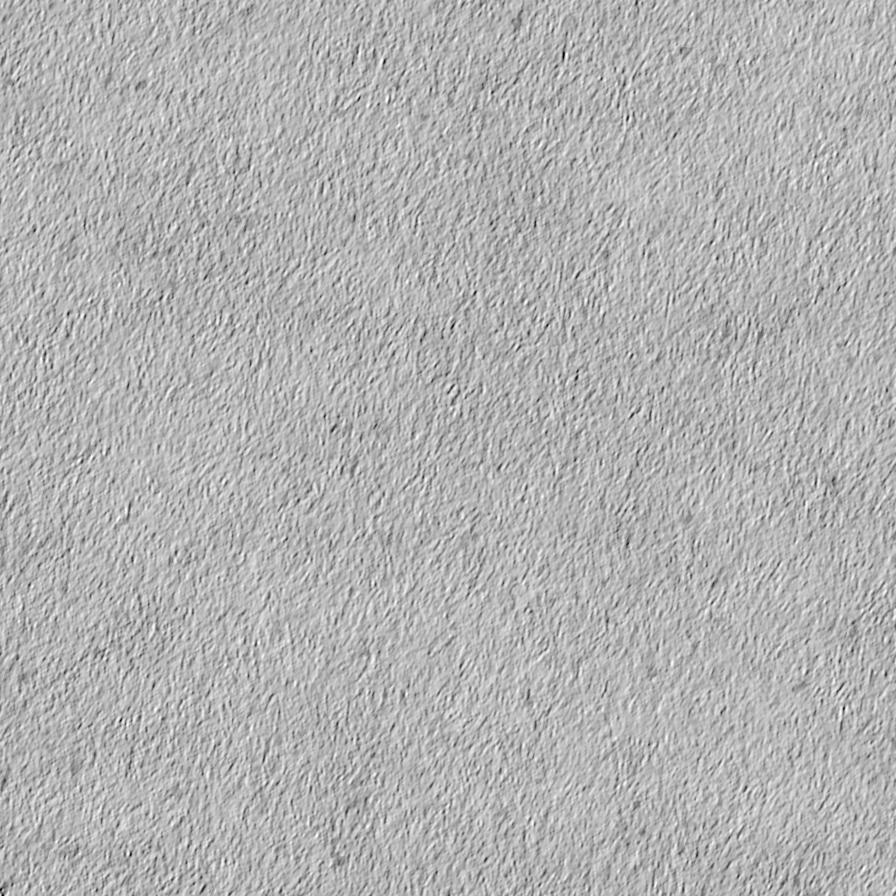
A WebGL 1 fragment shader for this texture:

```glsl
precision highp float;

// Rough grey plaster: tiny steep grains lit from the left.
// Layers of stretched noise, whose lean changes by patches, form a height
// field; its difference towards the light shades it, with slits and clouds.

uniform vec2 u_resolution;

const vec3 PLASTER_GREY = vec3(0.715);
const vec2 TOWARDS_LIGHT = vec2(-0.0022, 0.0011);

float hash(vec2 cell) {
  return fract(sin(dot(cell, vec2(127.1, 311.7))) * 43758.5453);
}

// Smooth value noise in 0..1.
float noise(vec2 p) {
  vec2 cell = floor(p);
  vec2 f = fract(p);
  vec2 s = f * f * (3.0 - 2.0 * f);
  float low = mix(hash(cell), hash(cell + vec2(1.0, 0.0)), s.x);
  float high = mix(hash(cell + vec2(0.0, 1.0)), hash(cell + vec2(1.0, 1.0)), s.x);
  return mix(low, high, s.y);
}

// Noise stretched along a direction; frequency is (across, along).
float grain(vec2 p, float angle, vec2 frequency) {
  vec2 along = vec2(cos(angle), sin(angle));
  vec2 across = vec2(along.y, -along.x);
  return noise(vec2(dot(p, across), dot(p, along)) * frequency + 37.0);
}

// Grain that switches between a steep and a slanted lean by patches.
float patchyGrain(vec2 p, float steep, float slanted, vec2 frequency) {
  float lean = smoothstep(0.40, 0.70, noise(p * 48.0 + frequency));
  return mix(grain(p, steep, frequency), grain(p, slanted, frequency), lean);
}

float surfaceHeight(vec2 p) {
  float strokes = patchyGrain(p, 1.42, 0.98, vec2(320.0, 130.0));
  float flakes = patchyGrain(p, 1.22, 1.68, vec2(250.0, 125.0));
  float grit = grain(p, 1.10, vec2(450.0, 290.0));
  return 0.66 * strokes + 0.50 * flakes + 0.36 * grit;
}

// Sum of noise octaves for broad tonal drift, centred on zero.
float clouds(vec2 p) {
  float sum = 0.0;
  float weight = 0.5;
  for (int i = 0; i < 4; i++) {
    sum += weight * (noise(p) - 0.5);
    p = p * 2.03 + 19.7;
    weight *= 0.65;
  }
  return sum;
}

// Sparse dark slits at the bottom of a stretched noise, in clusters.
float slits(vec2 p) {
  float depth = patchyGrain(p, 1.25, 0.85, vec2(250.0, 75.0));
  float clusters = smoothstep(0.45, 0.80, noise(p * 40.0 + 5.0));
  return clusters * (1.0 - smoothstep(0.12, 0.30, depth));
}

// Lit sides rise evenly, shaded sides fall off into darker crevices.
float reliefTone(float relief) {
  float shade = min(relief, 0.0);
  return 0.34 * relief + 0.06 * shade - 0.28 * shade * shade;
}

void main() {
  vec2 p = gl_FragCoord.xy / u_resolution.y;
  float drift = clouds(p * 7.0);
  float relief = surfaceHeight(p) - surfaceHeight(p + TOWARDS_LIGHT);
  float contrast = 0.82 + 0.40 * noise(p * 36.0 + 11.0) - 0.4 * drift;
  float fibres = grain(p, 1.25, vec2(150.0, 65.0)) - 0.5;
  float tone = reliefTone(relief * contrast) + 0.068 * drift + 0.07 * fibres;
  tone -= 0.14 * slits(p);
  gl_FragColor = vec4(clamp(PLASTER_GREY + tone, 0.0, 1.0), 1.0);
}
```
